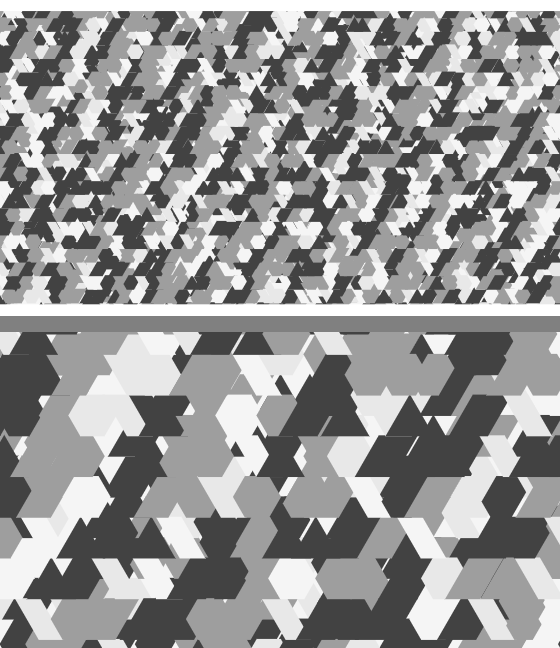
Top: the whole. Bottom: its middle third, enlarged.
Write a WebGL 1 fragment shader that draws this pattern.

```glsl
precision highp float;
// Grey geometric camouflage of hexagons, triangles and slanted bars between white margins.

uniform vec2 u_resolution;

const float SIDE = 0.0248;   // hexagon side, in canvas heights
const float RISE = 0.8660254; // half the height of a hexagon of side one

float hash(vec2 p) {
  vec3 q = fract(p.xyx * 0.1031);
  q += dot(q, q.yzx + 33.33);
  return fract((q.x + q.y) * q.z);
}

// Convex shape bounded by three pairs of parallel edges, 60 degrees apart
float slabs(vec2 p, vec3 reach) {
  vec3 d = abs(vec3(p.y, dot(p, vec2(RISE, -0.5)), dot(p, vec2(RISE, 0.5)))) - reach;
  return max(d.x, max(d.y, d.z));
}

// Upright triangle as tall as a hexagon
float triangle(vec2 p) {
  return max(-p.y - RISE, RISE * abs(p.x) + 0.5 * p.y - 0.5 * RISE);
}

// Each grey has its own family of shapes
float shape(vec2 p, float grey, float kind) {
  if (grey < 0.3) {
    if (kind < 0.3) return triangle(p);
    return slabs(p, vec3(RISE, 0.7, kind < 0.6 ? 0.9 : 9.0));
  }
  if (grey < 0.7) {
    if (kind < 0.45) return slabs(p, vec3(RISE));
    return slabs(p, vec3(RISE, 0.62, kind < 0.6 ? 0.9 : 9.0));
  }
  if (kind < 0.4) return slabs(p, vec3(RISE));
  return slabs(p, vec3(RISE, 9.0, 0.45));
}

// Greys take turns along a row, loosened by chance
float tone(float column, vec2 id) {
  float pick = fract((column + 1.5 * hash(id + 71.0)) / 4.0);
  if (hash(id + 211.0) < 0.2) pick = hash(id + 137.0);
  if (pick < 0.34) return 0.26;
  if (pick < 0.67) return 0.62;
  return pick < 0.82 ? 0.91 : 0.96;
}

// Paints rows of shapes, each row shifted to follow the slant of the one below
float paintRows(float below, vec2 p, float share, float seed, float pixel) {
  float grey = below;
  float nearRow = floor(p.y / (2.0 * RISE));
  for (int j = -1; j <= 1; j++) {
    float row = nearRow + float(j);
    float shift = row + 0.5 * floor(3.0 * hash(vec2(floor(row / 2.0) + 40.0, seed)));
    float nearColumn = floor((p.x - shift) / 1.5 + 0.5);
    for (int i = -2; i <= 2; i++) {
      float column = nearColumn + float(i);
      vec2 id = vec2(column + seed, row + 2.0 * seed) + 100.0;
      float jitter = 0.25 * floor(3.0 * hash(id + 17.0)) - 0.25;
      vec2 centre = vec2(column * 1.5 + shift + jitter, (row + 0.5) * 2.0 * RISE);
      float ink = tone(column, id);
      float cover = clamp(1.0 - shape(p - centre, ink, hash(id + 29.0)) / pixel, 0.0, 1.0);
      grey = mix(grey, ink, cover * step(hash(id), share));
    }
  }
  return grey;
}

void main() {
  vec2 uv = gl_FragCoord.xy / u_resolution.y;
  vec2 p = (uv - vec2(0.0, 0.0417)) / SIDE;
  float pixel = 1.0 / (u_resolution.y * SIDE);

  // Half rows below, full rows on top
  float grey = paintRows(0.96, p + vec2(0.5, RISE), 1.0, 3.0, pixel);
  grey = paintRows(grey, p, 0.9, 53.0, pixel);

  // White margins above and below
  float inside = min(uv.y - 0.037, 0.965 - uv.y) * u_resolution.y;
  grey = mix(1.0, grey, clamp(inside + 0.5, 0.0, 1.0));
  gl_FragColor = vec4(vec3(grey), 1.0);
}
```
